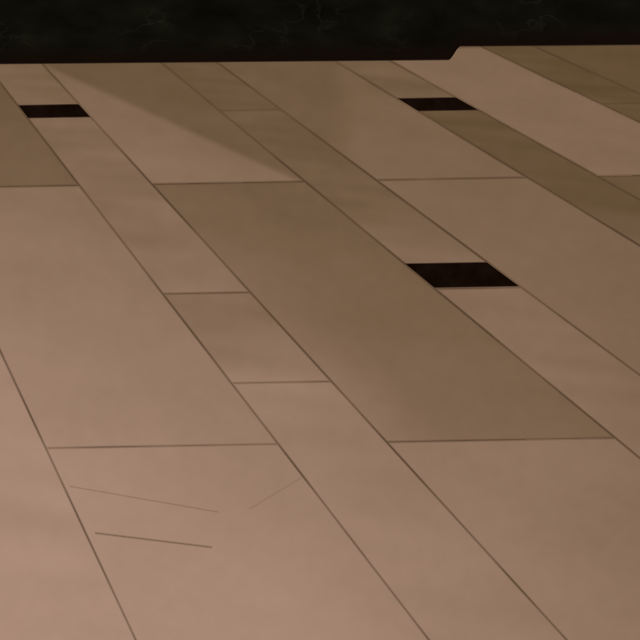
A three.js fragment shader for this texture:

```glsl
// A polished stone floor in perspective below a dark marble base.
// A pencil of lines through a vanishing point gives strip and row coordinates;
// wide and narrow slabs, dark insets, thin joints and gradient-noise veins follow.
varying vec2 vUv;

const vec2  VANISH      = vec2(-0.504, 1.527);
const float TILT        = 0.018;   // slant of the cross joints
const float ROW_SCALE   = 2.457;   // slab rows meet at whole numbers
const float STRIP_START = 0.328;
const float STRIP_STEP  = 0.441;   // one narrow plus one wide strip
const float NARROW      = 0.141;
const float SPLIT       = 0.48;    // cross joint inside narrow strips
const float JOINT_WIDTH = 0.0013;
const float JOINT_SOFT  = 0.0022;
const float EDGE_SOFT   = 0.0018;
const vec3  INSET_COLOR = vec3(0.075, 0.04, 0.022);
const vec3  JOINT_COLOR = vec3(0.27, 0.2, 0.14);

// Slab tones by column, from the far rows to the near ones
const vec4 WIDE_FAR   = vec4(-0.075, 0.01, -0.015, 0.025);
const vec4 WIDE_MID   = vec4(-0.005, -0.075, -0.015, -0.075);
const vec4 NARROW_FAR = vec4(-0.01, -0.075, -0.03, -0.09);
const vec4 NARROW_MID = vec4(-0.015, -0.07, -0.09, -0.09);
const float OUTER_TONE = -0.085;   // dark strips at the far right

vec2 hashGradient(vec2 cell) {
  float a = 6.2832 * fract(sin(dot(cell, vec2(127.1, 311.7))) * 4375.85);
  return vec2(cos(a), sin(a));
}

float gradientNoise(vec2 p) {
  vec2 i = floor(p), f = fract(p), w = f * f * (3.0 - 2.0 * f);
  vec2 e = vec2(1.0, 0.0);
  float low  = mix(dot(hashGradient(i), f), dot(hashGradient(i + e), f - e), w.x);
  float high = mix(dot(hashGradient(i + e.yx), f - e.yx),
                   dot(hashGradient(i + 1.0), f - 1.0), w.x);
  return mix(low, high, w.y);
}

float fbm(vec2 p) {
  float sum = 0.0, amp = 0.6;
  for (int i = 0; i < 4; i++) {
    sum += amp * gradientNoise(p);
    p = p * 2.03 + 7.3;
    amp *= 0.5;
  }
  return sum;
}

float pick(vec4 values, float index) {
  vec4 slot = vec4(equal(vec4(clamp(index, 0.0, 3.0)), vec4(0.0, 1.0, 2.0, 3.0)));
  return dot(values, slot);
}

float segment(vec2 p, vec2 a, vec2 b) {
  vec2 d = b - a;
  return length(p - a - d * clamp(dot(p - a, d) / dot(d, d), 0.0, 1.0));
}

float stroke(float dist, float halfWidth) {
  return 1.0 - smoothstep(halfWidth - JOINT_SOFT, halfWidth + JOINT_SOFT, dist);
}

vec3 stone(float tone) {
  return vec3(tone, tone * 0.86 - 0.03, tone * 0.93 - 0.15);
}

vec3 marbleBase(vec2 p, float edge) {
  float cloud = fbm(p * vec2(14.0, 24.0));
  float vein = 1.0 - smoothstep(0.0, 0.07, abs(fbm(p * vec2(18.0, 26.0) + 9.0)));
  vein *= smoothstep(0.0, 0.35, gradientNoise(p * 9.0 + 3.0));
  float up = smoothstep(0.0, 0.04, p.y - edge);
  vec3 color = mix(vec3(0.07, 0.04, 0.022), vec3(0.057, 0.054, 0.031), up);
  return color + up * (cloud * vec3(0.05, 0.05, 0.035) + vein * vec3(0.03, 0.033, 0.025));
}

vec3 floorColor(vec2 p) {
  // Perspective coordinates
  float depth = VANISH.y - p.y;
  float slope = (p.x - VANISH.x) / depth;
  float tilted = depth + TILT * p.x;
  float row = ROW_SCALE / tilted;
  float column = floor((slope - STRIP_START) / STRIP_STEP);
  float across = slope - STRIP_START - column * STRIP_STEP;
  float rowToCanvas = tilted * tilted / ROW_SCALE;
  float narrow = 1.0 - step(NARROW, across);

  // Slab tones
  float wideTone = row > 3.0 ? pick(WIDE_FAR, column)
                 : row > 2.0 ? pick(WIDE_MID, column) : 0.0;
  if (column > 3.0) wideTone = OUTER_TONE;
  if (row > 3.0 && column == 1.0)
    wideTone -= 0.075 * smoothstep(-0.005, 0.009, p.y - 0.889 + 0.456 * (p.x - 0.085));
  if (row > 3.0 && column == 2.0)
    wideTone -= 0.035 * (1.0 - smoothstep(0.5, 0.57, p.x));
  if (row > 2.0 && row < 3.0 && column == 1.0)
    wideTone += (0.015 + 0.04 * (1.0 - smoothstep(NARROW, 0.25, across))) * (3.0 - row);
  float narrowTone = row > 3.0 + SPLIT ? pick(NARROW_FAR, column - 1.0)
                   : row > 2.0 + SPLIT ? pick(NARROW_MID, column - 1.0)
                     + 0.06 * (1.0 - smoothstep(2.6, 2.9, row)) * step(2.0, column) : 0.0;
  if (column < 1.0) narrowTone = 0.0;
  if (column == 1.0 && row < 2.0 + SPLIT) narrowTone -= 0.05 * smoothstep(2.15, 2.4, row);

  // Light, clouds and veins
  float down = 1.0 - p.y;
  float tone = 0.455 + 0.275 * down - 0.18 * p.x * down + mix(wideTone, narrowTone, narrow);
  tone = min(tone, 0.64 + 0.3 * (tone - 0.64));
  vec2 grain = vec2(slope * 6.0, row * 5.0) + column * 5.7;
  tone += 0.03 * fbm(grain) + 0.014 * fbm(p * 40.0);
  tone += narrow * 0.035 * gradientNoise(vec2(slope * 5.0 + column, row * 13.0 + slope * 4.0));
  vec3 color = stone(tone);

  // Thin joints along and across the strips
  float along = min(min(across, abs(across - NARROW)), STRIP_STEP - across);
  along *= depth / sqrt(1.0 + slope * slope);
  float phase = fract(row);
  float cross = mix(min(phase, 1.0 - phase), abs(phase - SPLIT), narrow);
  if (column == 1.0 && narrow > 0.5) cross = min(cross, abs(row - 2.17));
  float wear = 0.5 + 0.35 * smoothstep(-0.3, 0.3, gradientNoise(p * 9.0));
  wear *= mix(0.65, 1.0, smoothstep(0.0, 0.4, down));
  float joint = max(stroke(along, JOINT_WIDTH), 0.75 * stroke(cross * rowToCanvas, JOINT_WIDTH));
  color = mix(color, JOINT_COLOR, joint * wear);

  // Fine cracks
  float crack = 0.5 * stroke(segment(p, vec2(0.15, 0.167), vec2(0.33, 0.145)), 0.001);
  crack = max(crack, 0.3 * stroke(segment(p, vec2(0.11, 0.24), vec2(0.34, 0.2)), 0.0005));
  crack = max(crack, 0.2 * stroke(segment(p, vec2(0.39, 0.205), vec2(0.47, 0.253)), 0.0005));
  color = mix(color, JOINT_COLOR, crack);

  // Dark insets on alternate narrow slabs
  float center = 0.5 + 0.035 * (1.0 - step(3.0, row));
  float end = (abs(phase - center) - 0.05) * rowToCanvas;
  float inset = 1.0 - smoothstep(-EDGE_SOFT, EDGE_SOFT, end);
  inset *= narrow * smoothstep(0.0, EDGE_SOFT, along);
  inset *= (1.0 - mod(column + floor(row), 2.0)) * step(1.0, column);
  return mix(color, INSET_COLOR + 0.04 * fbm(p * 40.0), inset);
}

void main() {
  float edge = 0.9 + 0.0092 * vUv.x + 0.021 * smoothstep(0.7, 0.72, vUv.x);
  float wall = smoothstep(-EDGE_SOFT, EDGE_SOFT, vUv.y - edge);
  gl_FragColor = vec4(mix(floorColor(vUv), marbleBase(vUv, edge), wall), 1.0);
}
```
